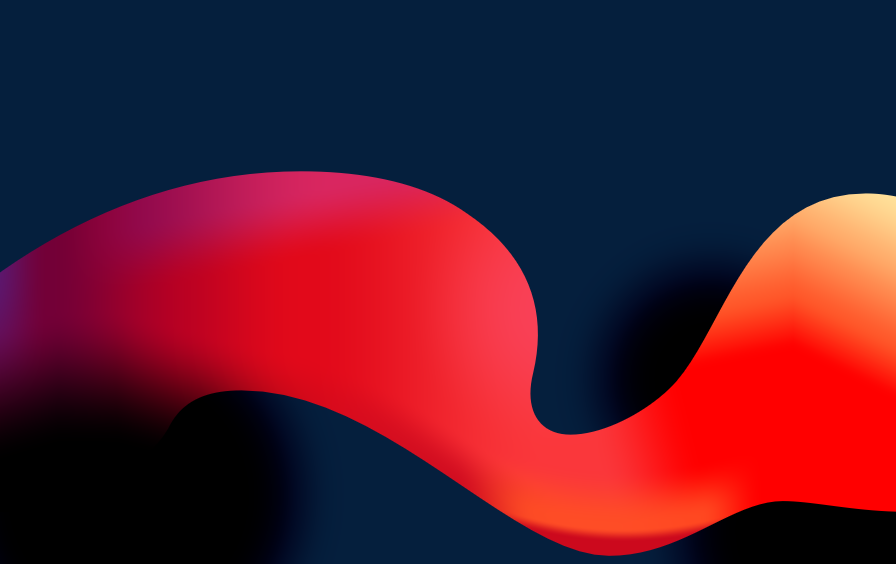
A Shadertoy shader for this background:

```glsl
// A glossy ribbon winds across a navy field, from violet through red to peach.
// Two chains of cubic curves give its outline by distance and crossing count;
// its colours are soft ramps laid over each other, with dark glows behind it.

const vec2 GRID = vec2(768.0, 484.0);   // design units, y pointing down
const int STEPS = 20;                   // straight pieces per curve

const vec3 NAVY     = vec3(0.018, 0.120, 0.238);
const vec3 MIDNIGHT = vec3(0.000, 0.005, 0.105);
const vec3 VIOLET   = vec3(0.340, 0.110, 0.480);
const vec3 WINE     = vec3(0.450, 0.000, 0.215);
const vec3 RUBY     = vec3(0.710, 0.000, 0.140);
const vec3 CRIMSON  = vec3(0.800, 0.035, 0.115);
const vec3 SCARLET  = vec3(0.885, 0.035, 0.100);
const vec3 CORAL    = vec3(0.980, 0.215, 0.230);
const vec3 PLUM     = vec3(0.540, 0.025, 0.290);
const vec3 MAGENTA  = vec3(0.850, 0.150, 0.375);
const vec3 ROSE     = vec3(0.975, 0.260, 0.360);
const vec3 RED      = vec3(1.000, 0.000, 0.000);
const vec3 ORANGE   = vec3(1.000, 0.310, 0.140);
const vec3 APRICOT  = vec3(1.000, 0.620, 0.370);
const vec3 PEACH    = vec3(1.000, 0.890, 0.610);

// Curve chains: every third point lies on the outline.
const int UPPER_CURVES = 7;
const vec2 UPPER[22] = vec2[22](
    vec2(-10, 241), vec2(70, 182), vec2(160, 147), vec2(258, 147),
    vec2(315, 147), vec2(365, 158), vec2(400, 183),
    vec2(452, 218), vec2(470, 265), vec2(457, 320),
    vec2(449, 352), vec2(462, 373), vec2(489, 373),
    vec2(520, 373), vec2(560, 350), vec2(580, 327),
    vec2(622, 278), vec2(643, 166), vec2(742, 166),
    vec2(752, 166), vec2(766, 167), vec2(790, 174));
const int LOWER_CURVES = 5;
const vec2 LOWER[16] = vec2[16](
    vec2(790, 439), vec2(740, 441), vec2(700, 430), vec2(671, 430),
    vec2(627, 430), vec2(585, 477), vec2(522, 477),
    vec2(440, 477), vec2(330, 335), vec2(207, 335),
    vec2(175, 335), vec2(155, 345), vec2(144, 368),
    vec2(120, 410), vec2(40, 440), vec2(-10, 440));

// Smooth 0 to 1 ramp that may also run downwards.
float ramp(float from, float to, float x) {
    float t = clamp((x - from) / (to - from), 0.0, 1.0);
    return t * t * (3.0 - 2.0 * t);
}

vec2 bezier(vec2 a, vec2 b, vec2 c, vec2 d, float t) {
    float s = 1.0 - t;
    return s * s * s * a + 3.0 * s * t * (s * b + t * c) + t * t * t * d;
}

// Lowers dist to the nearest piece; flips side at each crossing above p.
void trace(vec2 p, vec2 a, vec2 b, vec2 c, vec2 d, inout float dist, inout float side) {
    vec2 start = a;
    for (int i = 1; i <= STEPS; i++) {
        vec2 end = bezier(a, b, c, d, float(i) / float(STEPS));
        vec2 along = end - start, offset = p - start;
        float t = clamp(dot(offset, along) / dot(along, along), 0.0, 1.0);
        dist = min(dist, length(offset - along * t));
        if ((start.x > p.x) != (end.x > p.x)
            && offset.y > along.y * offset.x / along.x) side = -side;
        start = end;
    }
}

float glow(vec2 p, vec2 centre, float inner, float outer) {
    return ramp(outer, inner, length(p - centre));
}

vec3 backdrop(vec2 p) {
    float dark = glow(p, vec2(110, 425), 90.0, 195.0);
    dark = max(dark, glow(p, vec2(610, 325), 35.0, 145.0));
    dark = max(dark, glow(p, vec2(710, 455), 65.0, 180.0));
    vec3 col = mix(NAVY, MIDNIGHT, ramp(0.0, 0.75, dark));
    return mix(col, vec3(0), ramp(0.45, 1.0, dark));
}

vec3 ribbon(vec2 p, float lowerDist) {
    // body, from left to right
    vec3 col = mix(WINE, RUBY, ramp(40.0, 160.0, p.x));
    col = mix(col, SCARLET, ramp(130.0, 260.0, p.x));
    col = mix(col, CORAL, ramp(260.0, 470.0, p.x));

    // magenta sheen on the crest and rose light on the bend
    float sheen = ramp(230.0, 168.0, p.y + 0.2 * (p.x - 230.0)) * ramp(50.0, 130.0, p.x);
    col = mix(col, mix(PLUM, MAGENTA, ramp(80.0, 285.0, p.x)), sheen);
    col = mix(col, ROSE, 0.85 * glow(p, vec2(475, 265), 10.0, 130.0));

    // shaded underside, then the orange fold with a crimson crease below it
    float under = ramp(180.0, 400.0, p.x) * ramp(500.0, 430.0, p.x);
    col = mix(col, CRIMSON, 0.85 * under * ramp(38.0, 0.0, lowerDist));
    col = mix(col, RED, ramp(500.0, 592.0, p.x + 0.25 * (350.0 - p.y)));
    float crease = p.y - 458.0 + 0.0016 * (p.x - 535.0) * (p.x - 535.0);
    float fold = ramp(390.0, 460.0, p.x) * ramp(655.0, 600.0, p.x);
    col = mix(col, ORANGE, 0.9 * fold * ramp(-55.0, -8.0, crease));
    col = mix(col, CRIMSON, fold * ramp(-4.0, 7.0, crease));

    // warm rise on the right
    float rise = 300.0 + 0.5 * max(p.x - 680.0, 0.0) + 0.2 * max(680.0 - p.x, 0.0) - p.y;
    vec3 warm = mix(RED, ORANGE, ramp(-5.0, 50.0, rise));
    warm = mix(warm, APRICOT, ramp(30.0, 120.0, rise));
    warm = mix(warm, PEACH, ramp(90.0, 185.0, rise));
    col = mix(col, warm, ramp(555.0, 600.0, p.x) * ramp(-10.0, 15.0, rise));

    // violet left end and the shadow that swallows it
    col = mix(col, VIOLET, 0.85 * ramp(42.0, -8.0, p.x) * ramp(370.0, 230.0, p.y));
    float depth = p.y - 0.25 * max(p.x - 100.0, 0.0) - 0.3 * max(50.0 - p.x, 0.0);
    return col * (1.0 - ramp(265.0, 383.0, depth) * ramp(300.0, 160.0, p.x));
}

void mainImage(out vec4 fragColor, in vec2 fragCoord) {
    vec2 uv = fragCoord / iResolution.xy;
    vec2 p = vec2(uv.x, 1.0 - uv.y) * GRID;

    float upperDist = 1e4, lowerDist = 1e4, side = 1.0;   // side > 0 is outside
    for (int i = 0; i < UPPER_CURVES * 3; i += 3)
        trace(p, UPPER[i], UPPER[i + 1], UPPER[i + 2], UPPER[i + 3], upperDist, side);
    for (int i = 0; i < LOWER_CURVES * 3; i += 3)
        trace(p, LOWER[i], LOWER[i + 1], LOWER[i + 2], LOWER[i + 3], lowerDist, side);

    float pixel = GRID.y / iResolution.y;
    float cover = clamp(0.5 - side * min(upperDist, lowerDist) / pixel, 0.0, 1.0);
    fragColor = vec4(mix(backdrop(p), ribbon(p, lowerDist), cover), 1.0);
}
```
